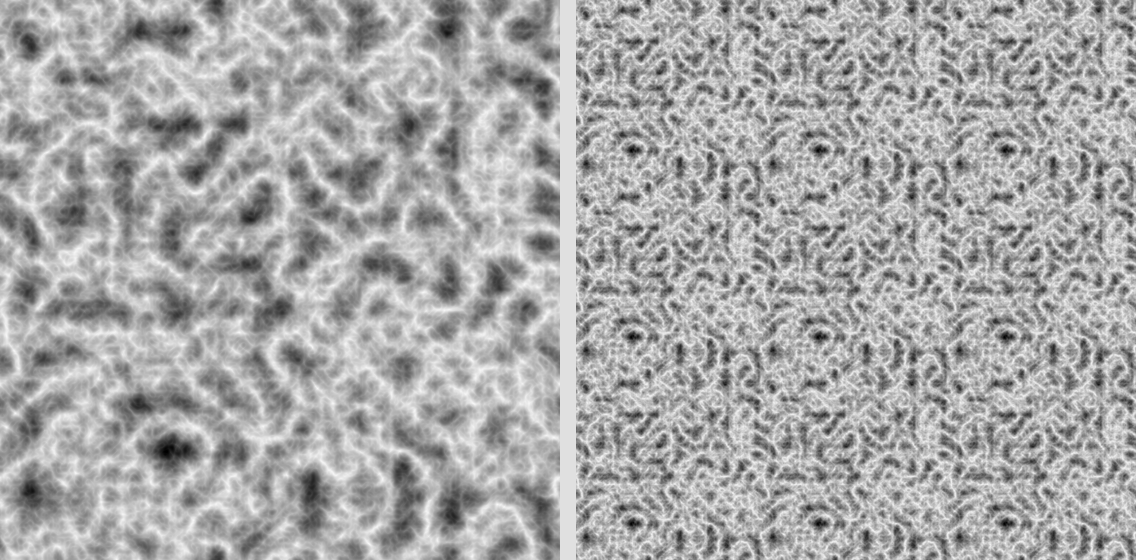
Left, the tile; right, the same tile 3 across and 3 down.
Reproduce this texture procedurally as a WebGL 1 fragment shader.

```glsl
precision highp float;
// Tileable grey turbulence: pale branching veins around soft dark hollows.

uniform vec2 u_resolution;

const float TAU = 6.2831853;
const int OCTAVES = 4;
const float BASE_CELLS = 12.0;   // coarse noise cells across the canvas
const float VEIN_SOFTNESS = 0.02;
const float VEIN_LEVEL = 1.01;   // brightness on the veins
const float HOLLOW_DEPTH = 1.06; // how strongly the hollows darken

float hash(vec2 cell, float seed) {
  vec3 p = fract(vec3(cell, seed) * vec3(0.1031, 0.1030, 0.0973) + 0.137);
  p += dot(p, p.yzx + 33.33);
  return fract((p.x + p.y) * p.z);
}

// Unit gradient of a lattice corner, wrapped to the period
vec2 gradient(vec2 corner, float period, float seed) {
  float angle = TAU * hash(mod(corner, period), seed);
  return vec2(cos(angle), sin(angle));
}

float cornerRamp(vec2 cell, vec2 local, vec2 corner, float period, float seed) {
  return dot(gradient(cell + corner, period, seed), local - corner);
}

// Periodic gradient noise with quintic blending
float gradientNoise(vec2 p, float period, float seed) {
  vec2 cell = floor(p);
  vec2 f = fract(p);
  vec2 blend = f * f * f * (f * (f * 6.0 - 15.0) + 10.0);
  float a = cornerRamp(cell, f, vec2(0.0, 0.0), period, seed);
  float b = cornerRamp(cell, f, vec2(1.0, 0.0), period, seed);
  float c = cornerRamp(cell, f, vec2(0.0, 1.0), period, seed);
  float d = cornerRamp(cell, f, vec2(1.0, 1.0), period, seed);
  return mix(mix(a, b, blend.x), mix(c, d, blend.x), blend.y);
}

// Absolute value with a rounded crease
float softAbs(float value, float softness) {
  return sqrt(value * value + softness * softness);
}

// Sum of folded octaves; shifts keep their lattices from lining up
float turbulence(vec2 uv, float baseCells, float softness) {
  float sum = 0.0;
  float amplitude = 1.0;
  float cells = baseCells;
  for (int i = 0; i < OCTAVES; i++) {
    float seed = float(i) * 7.0 + 3.0;
    vec2 shift = fract(vec2(0.618, 0.382) * seed);
    float noise = gradientNoise(uv * cells + shift, cells, seed);
    sum += amplitude * softAbs(noise, softness);
    amplitude *= 0.5;
    cells *= 2.0;
  }
  return sum;
}

void main() {
  vec2 uv = gl_FragCoord.xy / u_resolution;
  float folds = turbulence(uv, BASE_CELLS, VEIN_SOFTNESS);
  float grey = clamp(VEIN_LEVEL - HOLLOW_DEPTH * folds, 0.0, 1.0);
  gl_FragColor = vec4(vec3(grey), 1.0);
}
```
